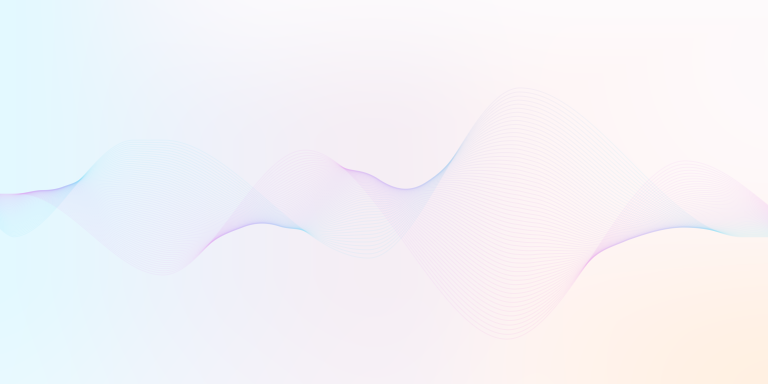
This background is drawn by a WebGL 2 fragment shader. Its source:

```glsl
#version 300 es
precision highp float;

uniform vec2 u_resolution;
out vec4 outColor;

// Heights of the first and last strand, and the bow of those between them
vec3 ribbon(float x) {
    float first = 0.466
        - 0.083 * smoothstep(-0.078, 0.040, x)
        + 0.252 * smoothstep(0.032, 0.348, x)
        - 0.307 * smoothstep(0.425, 0.960, x)
        + 0.443 * smoothstep(0.960, 1.354, x)
        - 0.388 * smoothstep(1.354, 1.935, x);
    float last = 0.495
        - 0.211 * smoothstep(0.052, 0.424, x)
        + 0.325 * smoothstep(0.424, 0.794, x)
        - 0.492 * smoothstep(0.794, 1.320, x)
        + 0.464 * smoothstep(1.320, 1.784, x)
        - 0.229 * smoothstep(1.784, 2.214, x);
    float bow = 0.016
        + 0.032 * smoothstep(0.0, 0.110, x)
        - 0.048 * smoothstep(0.165, 0.300, x)
        - 0.094 * smoothstep(0.378, 0.635, x)
        + 0.222 * smoothstep(0.728, 0.985, x)
        - 0.128 * smoothstep(1.110, 1.390, x)
        - 0.146 * smoothstep(1.345, 1.630, x)
        + 0.146 * smoothstep(1.640, 2.000, x);
    return vec3(first, last, bow);
}

// Pale wash: cyan to lavender to blush, with white and peach glows
vec3 backdrop(vec2 p) {
    vec3 color = mix(vec3(0.888, 0.976, 1.0), vec3(0.936, 0.946, 0.980),
                     smoothstep(-0.05, 0.62, p.x));
    color = mix(color, vec3(0.961, 0.932, 0.958), smoothstep(0.45, 0.98, p.x));
    color = mix(color, vec3(0.998, 0.957, 0.957), smoothstep(0.98, 1.50, p.x));

    float topGlow = smoothstep(0.62, 1.08, p.y) * smoothstep(0.05, 0.75, p.x);
    float rightGlow = exp(-3.5 * dot(p - vec2(2.05, 0.85), p - vec2(2.05, 0.85)));
    float lowGlow = 0.25 * smoothstep(0.30, -0.10, p.y);
    color = mix(color, vec3(0.992, 0.988, 0.993),
                max(max(0.85 * topGlow, 0.7 * rightGlow), lowGlow));

    float peach = smoothstep(1.05, 0.0, length((p - vec2(2.05, -0.02)) * vec2(1.0, 1.7)));
    return mix(color, vec3(1.0, 0.942, 0.885), peach);
}

// Cyan through violet to pink across the strands, rosier in the wide swell
vec3 strandColor(float t, float swell) {
    vec3 color = mix(vec3(0.42, 0.85, 0.97), vec3(0.70, 0.60, 0.96),
                     smoothstep(0.05, 0.60, t));
    color = mix(color, vec3(0.88, 0.56, 0.93), smoothstep(0.50, 1.0, t));
    return mix(color, vec3(0.96, 0.62, 0.84), 0.65 * swell);
}

void main() {
    vec2 p = gl_FragCoord.xy / u_resolution.y;
    float pixel = 1.0 / u_resolution.y;
    vec3 color = backdrop(p);

    vec3 wave = ribbon(p.x);
    vec3 slope = (ribbon(p.x + 0.002) - ribbon(p.x - 0.002)) / 0.004;
    float swell = exp(-pow((p.x - 1.34) / 0.19, 2.0));

    // Fine strands, thinned in opacity when narrower than a pixel
    const int STRANDS = 60;
    float halfWidth = 0.0013;
    float radius = max(halfWidth, 0.5 * pixel);
    for (int i = 0; i < STRANDS; i++) {
        float t = float(i) / float(STRANDS - 1);
        vec3 blend = vec3(1.0 - t, t, 4.0 * t * (1.0 - t));
        float steepness = dot(slope, blend);
        float dist = abs(p.y - dot(wave, blend)) / sqrt(1.0 + steepness * steepness);
        float cover = clamp((radius - dist) / pixel + 0.5, 0.0, 1.0) * halfWidth / radius;
        color = mix(color, strandColor(t, swell), mix(0.085, 0.125, swell) * cover);
    }
    outColor = vec4(color, 1.0);
}
```
